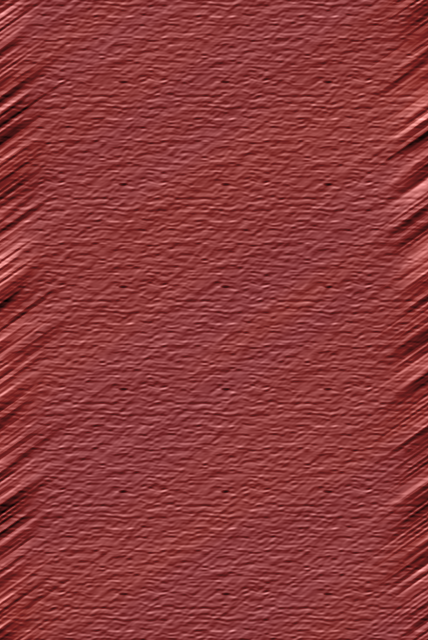
A Shadertoy shader for this texture:

```glsl
#define BASE_RED vec3(0.555, 0.235, 0.235)
#define DEEP_RED vec3(0.54, 0.19, 0.18)
#define WARM_TINT vec3(0.02, 0.0, -0.025)
#define TILE 0.16
#define RELIEF_GAIN 0.58
#define LIGHT_STEP vec2(-0.0008, 0.0026)
#define STREAK_ANGLE 0.61
#define STREAK_GAIN 1.25
#define EDGE_REACH 0.10
#define NO_REPEAT vec2(4096.0)

float hash(vec2 cell) {
    return fract(sin(dot(cell, vec2(127.1, 311.7))) * 43758.5);
}

// Value noise whose lattice repeats after the given number of cells
float noise(vec2 p, vec2 period) {
    vec2 cell = floor(p);
    vec2 f = fract(p);
    f = f * f * (3.0 - 2.0 * f);
    vec2 a = mod(cell, period);
    vec2 b = mod(cell + 1.0, period);
    return mix(mix(hash(a), hash(vec2(b.x, a.y)), f.x),
               mix(hash(vec2(a.x, b.y)), hash(b), f.x), f.y);
}

// Axes along and across the brush direction
vec2 brushAxes(vec2 p) {
    vec2 dir = vec2(cos(STREAK_ANGLE), sin(STREAK_ANGLE));
    return vec2(dot(p, dir), dot(p, vec2(-dir.y, dir.x)));
}

// Canvas height: tiled grains and long ribs, crossed by slanted wrinkles
float canvasHeight(vec2 p) {
    vec2 t = p / TILE;
    t.y += 0.025 * (noise(t * vec2(9.0, 11.0), vec2(9.0, 11.0)) - 0.5);
    vec2 grain = vec2(15.0, 46.0);
    vec2 rib = vec2(3.0, 43.0);
    float slanted = noise(brushAxes(p) * vec2(75.0, 250.0), NO_REPEAT);
    return 0.45 * noise(t * grain, grain) + 0.3 * noise(t * rib + 0.37, rib)
         + 0.25 * slanted;
}

// One short dark nick in every tile
float nick(vec2 p) {
    vec2 d = fract(p / TILE) - vec2(0.2, 0.45);
    return 1.0 - smoothstep(0.3, 1.0, length(d / vec2(0.06, 0.02)));
}

// Thin diagonal strokes, centred on zero
float strokes(vec2 s) {
    float fine = noise(s * vec2(9.0, 310.0), NO_REPEAT);
    float medium = noise(s * vec2(8.0, 170.0) + 17.0, NO_REPEAT);
    float broad = noise(s * vec2(6.0, 60.0) + 41.0, NO_REPEAT);
    return 0.48 * fine + 0.34 * medium + 0.18 * broad - 0.5;
}

void mainImage(out vec4 fragColor, in vec2 fragCoord) {
    vec2 p = fragCoord / iResolution.y;
    float width = iResolution.x / iResolution.y;
    vec2 s = brushAxes(p);

    // Ragged side borders
    float edgeDistance = min(p.x, width - p.x);
    float raggedness = noise(s * vec2(3.0, 120.0) + 9.0, NO_REPEAT);
    float reach = EDGE_REACH * (0.4 + 0.9 * raggedness);
    float edge = 1.0 - smoothstep(0.0, reach, edgeDistance);

    // Embossed canvas lit from above
    float relief = canvasHeight(p) - canvasHeight(p + LIGHT_STEP);
    float light = RELIEF_GAIN * relief * (1.0 - 0.4 * edge);
    light -= 0.2 * nick(p) * (1.0 - edge);

    // Strong strokes at the borders, faint ones in the middle
    light += strokes(s) * mix(0.12, STREAK_GAIN, edge);

    // Broad diagonal shift between pinkish and warm red
    float warmth = noise(s * vec2(3.0, 24.0) + 63.0, NO_REPEAT) - 0.5;
    vec3 color = mix(BASE_RED, DEEP_RED, edge) + WARM_TINT * warmth + light;

    // Deep shadows fade to brown and black, not to pure red
    color = max(color, 0.28 * color.r);
    fragColor = vec4(clamp(color, 0.0, 1.0), 1.0);
}
```
